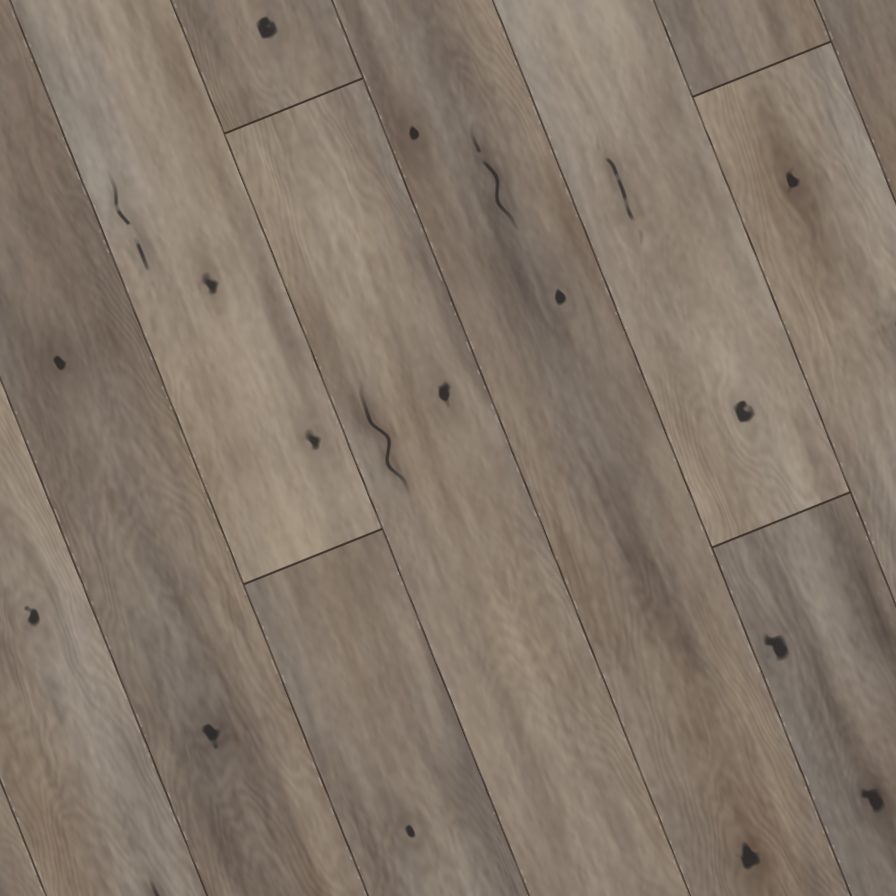
Give the GLSL for this texture, as a three.js fragment shader.

```glsl
varying vec2 vUv;

const vec2 ACROSS = vec2(0.9285, 0.3714);
const float PLANK_WIDTH = 0.1668;
const float PLANK_LENGTH = 1.581;
const float FIRST_SEAM = 0.048;
const float STAGGER = 0.475;

const vec3 DARK_OAK = vec3(0.36, 0.31, 0.275);
const vec3 PALE_OAK = vec3(0.61, 0.56, 0.50);
const vec3 KNOT_COLOR = vec3(0.15, 0.145, 0.145);
const vec3 SEAM_COLOR = vec3(0.20, 0.165, 0.14);
const vec3 CHIP_COLOR = vec3(0.68, 0.65, 0.61);

float hash(vec2 p) {
  return fract(sin(dot(p, vec2(127.1, 311.7))) * 43758.5453);
}

float noise(vec2 p) {
  vec2 i = floor(p);
  vec2 f = fract(p);
  f = f * f * (3.0 - 2.0 * f);
  float low = mix(hash(i), hash(i + vec2(1.0, 0.0)), f.x);
  float high = mix(hash(i + vec2(0.0, 1.0)), hash(i + 1.0), f.x);
  return mix(low, high, f.y);
}

float fbm(vec2 p) {
  float sum = 0.0;
  float weight = 0.53;
  for (int i = 0; i < 4; i++) {
    sum += weight * noise(p);
    p = p * 2.03 + 17.3;
    weight *= 0.5;
  }
  return sum;
}

// Offset from a scattered mark in xy, its presence in z
vec3 scatter(vec2 p, float seed, float cellLength, float chance) {
  float cell = floor(p.y / cellLength);
  vec2 key = vec2(seed, cell);
  float x = (hash(key + 3.1) - 0.5) * 0.75 * PLANK_WIDTH;
  float y = (cell + mix(0.38, 0.62, hash(key + 7.7))) * cellLength;
  return vec3(p - vec2(x, y), step(hash(key + 1.3), chance));
}

// Arched growth rings, strongest where the broad mask allows
float cathedral(vec2 p, float seed) {
  float warp = fbm(p * vec2(16.0, 5.0) + seed);
  float field = p.y * 0.35 + p.x * p.x * 13.0 + warp * 0.16;
  float mask = smoothstep(0.42, 0.7, noise(p * vec2(7.0, 3.2) + seed * 1.7));
  return sin(field * 400.0) * mask;
}

float woodTone(vec2 p, float seed) {
  float cloud = fbm(p * vec2(14.0, 3.5) + seed) - 0.5;
  float streak = smoothstep(0.54, 0.82, fbm(p * vec2(26.0, 2.6) + seed * 2.3));
  float slant = p.x + 0.012 * noise(p * vec2(12.0, 9.0) + seed);
  float fibre = noise(vec2(slant * 170.0, p.y * 24.0) + seed) - 0.5;
  float band = noise(vec2(slant * 75.0, p.y * 5.0) + seed * 3.1) - 0.5;
  float pore = noise(vec2(slant * 260.0, p.y * 110.0) + seed) - 0.5;
  return cloud * 0.62 - streak * 0.3 + fibre * 0.2 + band * 0.17
    + pore * 0.15 + cathedral(p, seed) * 0.055;
}

float knotCore(vec2 d, float radius, float seed) {
  float r = length(d * vec2(1.0, 0.7));
  r += (noise(d * 130.0 + seed) - 0.5) * radius * 1.1;
  return 1.0 - smoothstep(radius * 0.35, radius * 1.1, r);
}

// Thin wandering split in x, shaded wood beside it in y
vec2 crack(vec2 d, float seed) {
  float x = d.x + 0.016 * (noise(vec2(d.y * 38.0, seed)) - 0.5);
  float fade = 1.0 - smoothstep(0.025, 0.075, abs(d.y));
  float breaks = smoothstep(0.2, 0.5, noise(vec2(d.y * 70.0, seed + 9.0)));
  float split = (1.0 - smoothstep(0.0006, 0.0034, abs(x))) * breaks;
  return vec2(split, exp(-x * x * 4500.0)) * fade;
}

float jointLine(float d, float halfWidth) {
  return 1.0 - smoothstep(halfWidth * 0.3, halfWidth * 1.7, d);
}

void main() {
  // Staggered plank layout
  float across = (dot(vUv, ACROSS) - FIRST_SEAM) / PLANK_WIDTH;
  float plank = floor(across);
  float along = dot(vUv, vec2(-ACROSS.y, ACROSS.x)) - 0.222 - STAGGER * (plank - 2.0);
  float board = floor(along / PLANK_LENGTH);
  vec2 p = vec2((fract(across) - 0.5) * PLANK_WIDTH, along - board * PLANK_LENGTH);
  float seed = hash(vec2(plank, board) + 20.0) * 40.0;

  // Knots bend the grain around them
  vec3 knot = scatter(p, seed, PLANK_LENGTH / 7.0, 0.36);
  vec3 split = scatter(p, seed + 5.0, PLANK_LENGTH / 6.0, 0.2);
  float halo = knot.z * exp(-dot(knot.xy, knot.xy * vec2(1.0, 0.35)) * 1800.0);
  vec2 grain = p - vec2(knot.x * 0.55 * halo, 0.0);

  // Board shade, grain and tint
  float shade = 0.1 - 0.2 * mod(plank + board, 2.0) + 0.12 * (hash(vec2(seed, 2.0)) - 0.5);
  vec2 fissure = crack(split.xy, seed) * split.z;
  float tone = 0.7 + shade + woodTone(grain, seed) - halo * 0.22 - fissure.y * 0.3;
  vec3 color = mix(DARK_OAK, PALE_OAK, clamp(tone, -0.1, 1.12));
  float warmth = fbm(p * vec2(9.0, 2.0) + seed + 30.0) - 0.5;
  color += vec3(0.05, 0.0, -0.05) * warmth;

  // Knot cores and splits
  float radius = mix(0.005, 0.011, hash(vec2(seed, floor(p.y * 7.0 / PLANK_LENGTH))));
  color = mix(color, KNOT_COLOR, 0.85 * knot.z * knotCore(knot.xy, radius, seed));
  color = mix(color, KNOT_COLOR, 0.75 * fissure.x);

  // Seams, worn edges and end joints
  float side = PLANK_WIDTH * 0.5 - abs(p.x);
  float end = min(p.y, PLANK_LENGTH - p.y);
  float wear = noise(vec2(along * 60.0, plank));
  float chip = smoothstep(0.6, 0.9, noise(vec2(along * 170.0, plank + 4.0)));
  color = mix(color, CHIP_COLOR, 0.4 * chip * jointLine(abs(side - 0.0022), 0.0012));
  color = mix(color, SEAM_COLOR, mix(0.4, 0.85, wear) * jointLine(side, 0.0011));
  color = mix(color, SEAM_COLOR, 0.85 * jointLine(end, 0.0012));

  gl_FragColor = vec4(color, 1.0);
}
```
